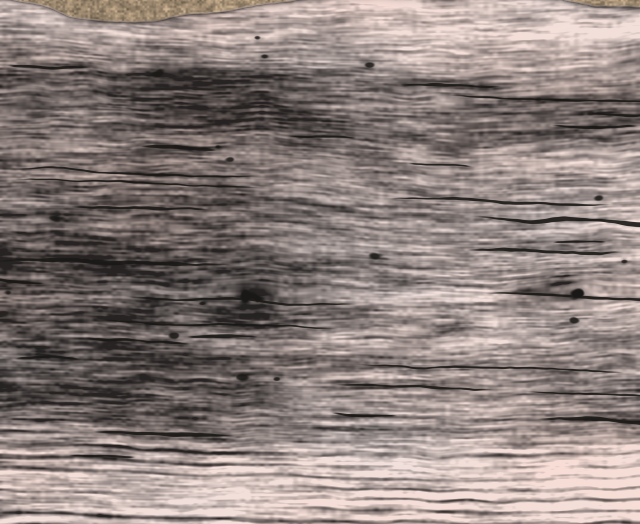
A WebGL 1 fragment shader for this texture:

```glsl
precision highp float;
// Weathered grey timber: fine fibres, drying cracks, knots and a rim of sandy stone.
uniform vec2 u_resolution;

const vec3 WOOD_TINT = vec3(1.035, 0.98, 0.97);
const vec3 WARM_TINT = vec3(1.05, 0.98, 0.95);
const vec3 CRACK_COLOR = vec3(0.10, 0.095, 0.085);
const vec3 STONE_COLOR = vec3(0.62, 0.54, 0.44);
const vec2 LEFT_KNOT = vec2(0.48, 0.435);
const vec2 RIGHT_KNOT = vec2(1.10, 0.44);

float hash(vec2 p) {
  return fract(sin(dot(p, vec2(127.1, 311.7))) * 43758.5453);
}

float noise(vec2 p) {
  vec2 i = floor(p), f = fract(p);
  f = f * f * (3.0 - 2.0 * f);
  return mix(mix(hash(i), hash(i + vec2(1.0, 0.0)), f.x),
             mix(hash(i + vec2(0.0, 1.0)), hash(i + vec2(1.0, 1.0)), f.x), f.y);
}

float fbm(vec2 p) {
  float sum = 0.0, amp = 0.53;
  for (int i = 0; i < 4; i++) {
    sum += amp * noise(p);
    p = p * 2.03 + 17.3;
    amp *= 0.5;
  }
  return sum;
}

float bump(float x, float center, float width) {
  float d = (x - center) / width;
  return exp(-d * d);
}

// Grain lines drift slowly, ripple finely and spread around a knot.
vec2 bendAround(vec2 g, vec2 center) {
  vec2 d = (g - center) / vec2(0.09, 0.04);
  g.y -= 0.5 * (g.y - center.y) * exp(-dot(d, d));
  return g;
}

vec2 grainSpace(vec2 p) {
  vec2 g = bendAround(bendAround(p, LEFT_KNOT), RIGHT_KNOT);
  g.y += 0.035 * (noise(p * vec2(2.2, 3.0)) - 0.5);
  g.y += 0.006 * (noise(p * vec2(18.0, 22.0) + 5.0) - 0.5);
  return g;
}

// Broad light and dark zones of the board.
float boardTone(vec2 p, vec2 g) {
  float left = 1.0 - smoothstep(0.0, 0.75, p.x);
  float t = 0.53 + 0.07 * smoothstep(0.3, 1.1, p.x);
  t += 0.24 * smoothstep(0.87, 0.96, g.y);
  t -= 0.17 * bump(g.y, 0.81, 0.085);
  t -= 0.21 * left * bump(g.y, 0.45, 0.13);
  t -= 0.18 * left * bump(g.y, 0.24, 0.06);
  t += 0.22 * (1.0 - smoothstep(0.08, 0.21, g.y));
  return t + 0.34 * (fbm(p * vec2(2.5, 6.0) + 3.0) - 0.5);
}

// Long streaks, thin fibres and short cross checking.
float fibreTone(vec2 g) {
  float t = 0.34 * (fbm(g * vec2(1.6, 28.0)) - 0.5);
  t += 0.30 * (noise(g * vec2(14.0, 145.0)) - 0.5);
  t += 0.26 * (noise(g * vec2(26.0, 260.0) + 9.0) - 0.5);
  return t + 0.15 * (noise(g * vec2(110.0, 170.0) + 31.0) - 0.5);
}

float ridgeTone(vec2 g) {
  float wave = 0.5 + 0.5 * sin(6.2832 * (g.y * 43.0 + 1.2 * noise(g * vec2(1.5, 9.0))));
  float zone = 1.0 - smoothstep(0.12, 0.24, g.y);
  return zone * (0.07 - 0.34 * wave * wave * wave * noise(g * vec2(4.0, 30.0) + 7.0) * 1.5);
}

// Soft stain rising along a line from a to b.
float stain(vec2 p, vec2 a, vec2 b, float width) {
  vec2 ab = b - a;
  float along = clamp(dot(p - a, ab) / dot(ab, ab), 0.0, 1.0);
  return bump(length(p - a - ab * along), 0.0, width) * (0.3 + 0.7 * along);
}

// Returns x: open crack, y: shading around it.
vec2 crack(vec2 p, float id, float count, float soft) {
  float span = mix(0.05, 0.30, pow(hash(vec2(id, 1.0)), 2.0));
  float dx = p.x - 1.25 * hash(vec2(id, 2.0));
  float taper = max(0.0, 1.0 - dx * dx / (span * span));
  float y = 0.13 + 0.75 * (id + hash(vec2(id, 3.0))) / count - 0.03 * dx;
  y += 0.014 * (fbm(vec2(p.x * 9.0, id * 7.0)) - 0.5);
  float width = mix(0.0005, 0.0032, hash(vec2(id, 4.0))) * taper * (0.3 + noise(vec2(p.x * 30.0, id)));
  float d = abs(p.y - y);
  float open = (1.0 - smoothstep(width, width + soft, d)) * smoothstep(0.0, 0.4, taper);
  return vec2(open, taper * exp(-d / 0.006));
}

// Returns x: dark hole, y: stained halo.
vec2 knot(vec2 p, vec2 center, float size, float soft) {
  vec2 d = (p - center) / vec2(1.7, 1.0);
  float r = length(d) + size * 0.9 * (noise(p * 75.0) - 0.5);
  return vec2(1.0 - smoothstep(size * 0.65, size + soft, r), exp(-r / (size * 1.8)));
}

float stoneDepth(float x) {
  float depth = 0.048 * bump(x, 0.23, 0.16) + 0.018 * bump(x, 0.46, 0.12);
  depth += 0.016 * smoothstep(1.04, 1.16, x);
  return depth + 0.018 * (fbm(vec2(x * 14.0, 2.0)) - 0.5) - 0.006;
}

void main() {
  vec2 p = gl_FragCoord.xy / u_resolution.y;
  float soft = 1.3 / u_resolution.y;
  vec2 g = grainSpace(p);
  float tone = boardTone(p, g) + fibreTone(g) + ridgeTone(g);
  float broken = 0.4 + 0.9 * noise(g * vec2(16.0, 90.0));
  tone -= 0.24 * broken * stain(p, vec2(0.66, 0.30), vec2(1.08, 0.46), 0.022);

  float hole = 0.0, shade = 0.0;
  for (int i = 0; i < 30; i++) {
    vec2 c = crack(p, float(i), 30.0, soft);
    hole = max(hole, c.x * 0.9);
    shade = max(shade, c.y * 0.5);
  }
  for (int i = 0; i < 16; i++) {
    float id = float(i) + 50.0;
    vec2 center = vec2(1.22 * hash(vec2(id, 1.0)), 0.97 * hash(vec2(id, 2.0)));
    vec2 k = knot(p, center, mix(0.002, 0.008, pow(hash(vec2(id, 3.0)), 2.0)), soft);
    hole = max(hole, k.x * 0.85);
    shade = max(shade, k.y * 0.6);
  }
  vec2 big = max(knot(p, LEFT_KNOT, 0.011, soft), knot(p, RIGHT_KNOT, 0.009, soft));
  hole = max(hole, big.x);
  tone -= 0.3 * max(shade, big.y);

  tone = clamp(0.55 + (tone - 0.54) * 1.12, 0.14, 0.9);
  vec3 color = tone * WOOD_TINT * mix(vec3(1.0), WARM_TINT, fbm(p * vec2(3.0, 7.0) + 40.0));
  color = mix(color, CRACK_COLOR, hole);

  // Sandy stone overlapping the upper edge, with its contact shadow.
  float inside = p.y - 1.0 + stoneDepth(p.x);
  color *= 1.0 - 0.5 * exp(-abs(inside) / 0.005);
  vec3 stone = STONE_COLOR * (0.55 + 0.5 * fbm(p * 60.0) + 0.4 * noise(p * 230.0));
  color = mix(color, stone, smoothstep(0.0, 2.0 * soft, inside));
  gl_FragColor = vec4(color, 1.0);
}
```
